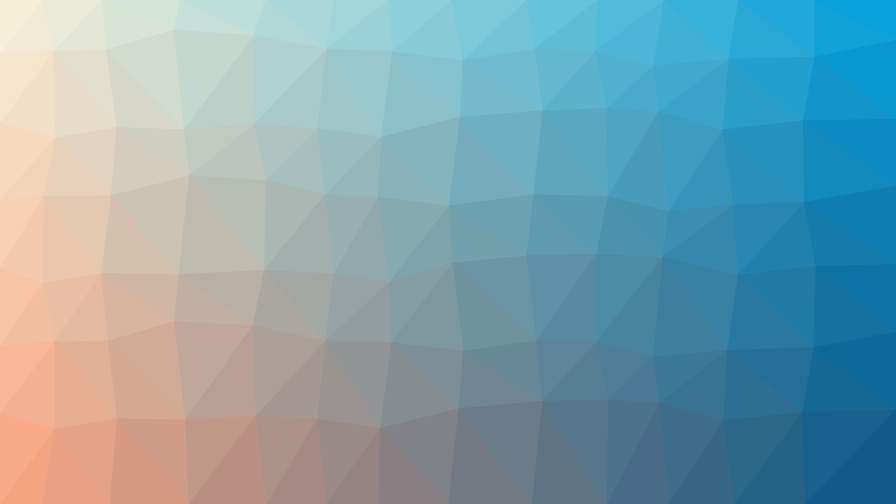
Write a WebGL 1 fragment shader that draws this background.

```glsl
precision highp float;
// Low-poly background: a grid of points swayed by layered sines is split into
// triangles along the shorter diagonal of each cell. Every triangle is filled
// flat with a cream / coral / blue gradient sampled at its centroid.

uniform vec2 u_resolution;

// Lengths are in canvas heights, with y running down from the top.
const vec2 GRID_ORIGIN = vec2(-0.044, -0.046);
const vec2 GRID_STEP = vec2(0.1366, 0.1444);
const float SNAP_RANGE = 0.06;     // points this near the frame move onto it
const vec2 SWAY = vec2(0.014, 0.016);
const vec2 SWAY_PERIOD = vec2(4.1, 5.0);
const vec2 SWAY_PEAK = vec2(8.4, 1.0);
const float ROW_WAVE = 0.019;      // slow wave, flipped on every other row
const vec2 SCATTER = vec2(0.016, 0.010);
const float TAU = 6.28319;

const vec3 CREAM = vec3(0.98, 0.95, 0.855);
const vec3 PEACH = vec3(0.985, 0.80, 0.68);
const vec3 CORAL = vec3(1.0, 0.64, 0.49);
const vec3 PALE_AQUA = vec3(0.53, 0.815, 0.87);
const vec3 GREY_TEAL = vec3(0.475, 0.63, 0.67);
const vec3 WARM_GREY = vec3(0.48, 0.463, 0.49);
const vec3 SKY_BLUE = vec3(0.0, 0.63, 0.87);
const vec3 OCEAN_BLUE = vec3(0.02, 0.455, 0.67);
const vec3 DEEP_BLUE = vec3(0.035, 0.33, 0.51);

// Blend through three colours as t goes from 0 to 1.
vec3 ramp(vec3 first, vec3 middle, vec3 last, float t) {
  return t < 0.5 ? mix(first, middle, 2.0 * t) : mix(middle, last, 2.0 * t - 1.0);
}

vec3 gradient(vec2 uv) {
  uv = clamp(uv, 0.0, 1.0);
  vec3 left = ramp(CREAM, PEACH, CORAL, uv.y);
  vec3 centre = ramp(PALE_AQUA, GREY_TEAL, WARM_GREY, uv.y);
  vec3 right = ramp(SKY_BLUE, OCEAN_BLUE, DEEP_BLUE, uv.y);
  return ramp(left, centre, right, uv.x);
}

// Position of a mesh point, swayed and then snapped to the frame.
vec2 meshPoint(vec2 id, vec2 size) {
  vec2 v = GRID_ORIGIN + id * GRID_STEP;
  v += SWAY * cos(TAU * (id.x - SWAY_PEAK) / SWAY_PERIOD);
  v.y += ROW_WAVE * cos(TAU * (0.5 * id.y + (id.x - 3.3) / 12.0));
  v += SCATTER * sin(vec2(dot(id, vec2(5.3, 7.9)), dot(id, vec2(8.7, 3.1))));
  v = mix(v, vec2(0.0), step(abs(v - GRID_ORIGIN), vec2(SNAP_RANGE)));
  return mix(v, size, step(abs(v - size - GRID_ORIGIN), vec2(SNAP_RANGE)));
}

// Signed distance to the line a-b, positive on the inner side.
float edgeDistance(vec2 p, vec2 a, vec2 b) {
  vec2 along = normalize(b - a);
  vec2 offset = p - a;
  return along.x * offset.y - along.y * offset.x;
}

// Flat triangle: colour weighted by coverage, with the coverage in w.
vec4 facet(vec2 p, vec2 a, vec2 b, vec2 c, vec2 size) {
  float inside = min(edgeDistance(p, a, b),
                     min(edgeDistance(p, b, c), edgeDistance(p, c, a)));
  float coverage = clamp(inside * u_resolution.y + 0.5, 0.0, 1.0);
  return vec4(gradient((a + b + c) / (3.0 * size)), 1.0) * coverage;
}

void main() {
  vec2 size = vec2(u_resolution.x / u_resolution.y, 1.0);
  vec2 p = gl_FragCoord.xy / u_resolution.y;
  p.y = 1.0 - p.y;
  vec2 home = floor((p - GRID_ORIGIN) / GRID_STEP);

  // Gather the facets of the surrounding cells.
  vec4 sum = vec4(0.0);
  for (int j = -1; j <= 1; j++) {
    for (int i = -1; i <= 1; i++) {
      vec2 id = home + vec2(float(i), float(j));
      vec2 a = meshPoint(id, size);
      vec2 b = meshPoint(id + vec2(1.0, 0.0), size);
      vec2 c = meshPoint(id + vec2(1.0, 1.0), size);
      vec2 d = meshPoint(id + vec2(0.0, 1.0), size);
      if (distance(a, c) < distance(b, d)) {
        sum += facet(p, a, b, c, size) + facet(p, a, c, d, size);
      } else {
        sum += facet(p, a, b, d, size) + facet(p, b, c, d, size);
      }
    }
  }
  gl_FragColor = vec4(sum.rgb / max(sum.w, 0.0001), 1.0);
}
```
